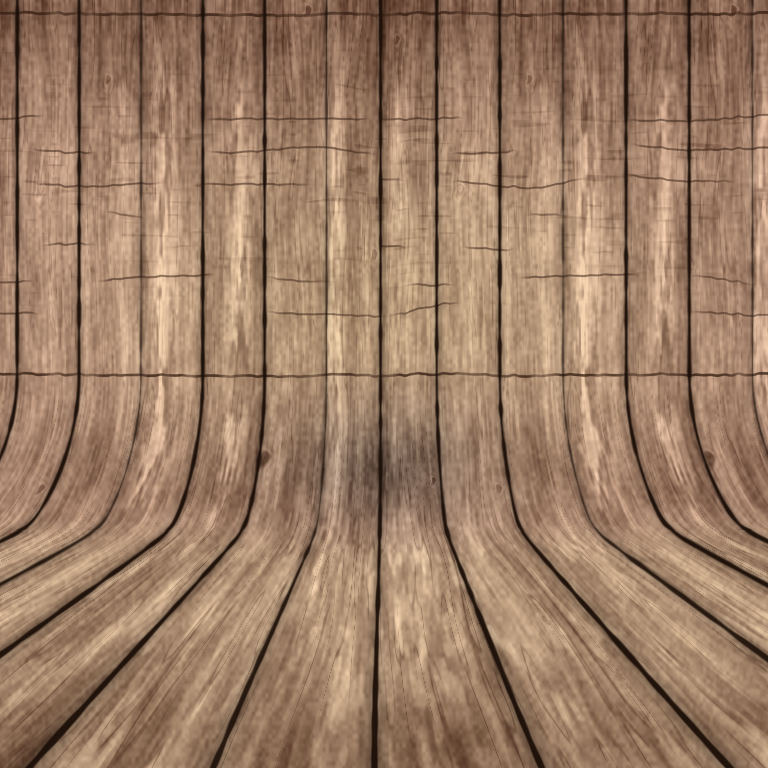
Write a WebGL 2 fragment shader that draws this texture.

```glsl
#version 300 es
precision highp float;
// Weathered planks running down a wall, bending and spreading out as a floor.
// A depth-dependent spread maps the canvas to plank space, where stretched
// noise makes grain, streaks, cracks and knots; light is laid over the top.
uniform vec2 u_resolution;
out vec4 fragColor;

float hash(vec2 p) {
    return fract(sin(dot(p, vec2(127.1, 311.7))) * 43758.5453);
}

float noise(vec2 p) {
    vec2 i = floor(p), f = fract(p);
    f = f * f * (3.0 - 2.0 * f);
    return mix(mix(hash(i), hash(i + vec2(1, 0)), f.x),
               mix(hash(i + vec2(0, 1)), hash(i + vec2(1, 1)), f.x), f.y);
}

float bump(float x, float width) {
    return exp(-x * x / (width * width));
}

// Thin line at height 0 with a smooth edge
float crack(float y, float width, float px) {
    return 1.0 - smoothstep(width, width + 1.5 * px, abs(y));
}

// Pale streak in each plank: centre, width, strength
const vec3 STREAKS[7] = vec3[7](
    vec3(0.28, 0.12, 0.26), vec3(0.35, 0.20, 0.10), vec3(0.70, 0.20, 0.06),
    vec3(0.36, 0.24, 0.58), vec3(0.64, 0.18, 0.56), vec3(0.25, 0.20, 0.10),
    vec3(0.20, 0.17, 0.55));

// Knots: plank position, depth, size, darkness
const vec4 KNOTS[8] = vec4[8](
    vec4(2.47, 0.102, 0.008, 0.5), vec4(1.37, 0.245, 0.012, 0.3),
    vec4(5.08, 0.595, 0.016, 0.9), vec4(0.30, 0.050, 0.008, 0.6),
    vec4(6.88, 0.330, 0.011, 0.4), vec4(1.83, 0.635, 0.009, 0.5),
    vec4(0.88, 0.625, 0.007, 0.6), vec4(5.70, 0.012, 0.010, 0.8));

void main() {
    vec2 p = gl_FragCoord.xy / u_resolution;
    float px = 1.0 / u_resolution.y;
    float depth = 1.0 - p.y;

    // Wall is parallel, bend is quadratic, floor spreads linearly
    float bend = clamp(depth - 0.488, 0.0, 0.202);
    float past = depth - 0.69, soft = sqrt(past * past + 0.00012);
    float spread = 1.0 + 3.9 * bend * bend + 2.94 * (past + soft);
    float x = (p.x - 0.4955 + 0.008 * smoothstep(0.6, 1.0, depth)) / spread;
    float slope = x * (2.94 * (1.0 + past / soft) + (past < 0.0 ? 7.8 * bend : 0.0));
    float floorMask = smoothstep(0.64, 0.74, depth);

    // Plank coordinate: two narrow middle planks, then even ones, period 7
    float side = abs(x), inner = x > 0.0 ? 0.073 : 0.0703;
    float pitch = x > 0.0 ? 0.0822 : 0.0805;
    float u = sign(x) * (side < inner ? side / inner : 1.0 + (side - inner) / pitch);
    float across = mod(u, 7.0), plank = floor(across), f = fract(across);
    float along = min(depth, 0.69) + 0.32 * log(max(spread / 1.165, 1.0));

    // Knots push the grain aside and leave a ringed core
    float knotTone = 0.0, push = 0.0;
    for (int i = 0; i < 8; i++) {
        vec4 k = KNOTS[i];
        vec2 d = vec2((across - k.x) * 0.08, (along - k.y) * 0.55) / k.z;
        float r = length(d) + 0.9 * noise(d * 2.0);
        push += d.x * exp(-r * r * 0.5) * 0.05;
        knotTone += exp(-r * r * 0.7) * (0.2 + 0.15 * sin(r * 9.0));
        knotTone -= k.w * exp(-r * r * 2.5);
    }

    // Grain: fibres at several widths, warped slowly along the plank
    float seed = plank * 13.0;
    float warp = noise(vec2(across * 2.0 + seed, along * 7.0)) - 0.5;
    float g = across - push + warp * 0.14;
    float broad = noise(vec2(g * 4.0 + seed, along * 5.0));
    float fibre = noise(vec2(g * 13.0 + seed, along * 9.0));
    float fine = noise(vec2(g * 30.0 + seed, along * 34.0));
    float speckle = noise(vec2(p.x * 230.0, p.y * 170.0));
    float patches = noise(vec2(across * 3.0, along * 22.0));
    float grain = 0.34 * (broad - 0.5) + 0.28 * (fibre - 0.5) + 0.36 * (fine - 0.5)
                + 0.24 * (speckle - 0.5) + 0.20 * (patches - 0.5);

    // Broken dark pores, denser and longer on the floor
    float pore = noise(vec2(g * 21.0 + seed + 40.0, along * 13.0));
    float vein = 1.0 - smoothstep(0.0, 0.09, abs(pore - 0.5));
    grain -= vein * mix(0.20, 0.32, floorMask) * smoothstep(0.25, 0.7, fibre);

    // Pale worn streaks with flaked edges
    vec3 s = STREAKS[int(plank)];
    float worn = 0.6 * noise(vec2(g * 9.0, along * 14.0 + seed))
               + 0.4 * noise(vec2(across * 22.0, along * 55.0));
    float streak = s.z * bump(f - s.x + warp * 0.2, s.y) * smoothstep(0.3, 0.62, worn);
    streak *= smoothstep(-0.02, 0.2, depth) * (1.0 - 0.6 * floorMask);
    float flake = floorMask * 0.25 * smoothstep(0.58, 0.75, worn);

    // Light: dim top, bright lower wall, shaded bend, glowing floor, dim base
    float tone = 0.59 + 0.10 * (hash(vec2(plank, 4.0)) - 0.5);
    tone -= 0.36 * (1.0 - smoothstep(0.0, 0.22, depth));
    tone += 0.14 * bump(depth - 0.37, 0.15) * (0.4 + bump(p.x - 0.5, 0.35));
    tone -= 0.20 * bump(depth - 0.62, 0.07);
    tone -= 0.27 * bump(p.x - 0.5, 0.09) * bump(depth - 0.615, 0.075);
    tone += 0.10 * bump(depth - 0.77, 0.09);
    tone -= 0.24 * smoothstep(0.84, 1.0, depth);
    tone += grain + streak + flake + knotTone;

    // Cross scratches and cracks on the wall, nearly level
    float wave = noise(vec2(u * 1.3, 3.0)) - 0.5;
    float ragged = 0.0025 * (noise(vec2(u * 9.0, 8.0)) - 0.5);
    float scratch = noise(vec2(u * 2.6, (depth + wave * 0.008) * 180.0));
    tone -= 0.22 * smoothstep(0.74, 0.95, scratch) * bump(depth - 0.23, 0.13);
    float broken = 0.45 + 0.55 * noise(vec2(u * 5.0, 2.0));
    float lines = 0.9 * broken * crack(depth - 0.488 + wave * 0.004 + ragged, 0.0007, px)
                + 0.9 * broken * crack(depth - 0.018 + wave * 0.004 + ragged, 0.0009, px);
    for (float i = 0.0; i < 8.0; i++) {
        float bow = noise(vec2(u * 0.8, i * 7.0)) - 0.5;
        float mask = smoothstep(0.45, 0.75, noise(vec2(across * 1.1 + i * 5.0, i)));
        lines += 0.55 * mask * crack(depth - 0.11 - 0.042 * i + bow * 0.018 + ragged, 0.0003, px);
    }

    // Colour: rosy at the sides, golden in the middle, grey in the bend
    vec3 wood = mix(vec3(0.40, 0.29, 0.22), vec3(0.82, 0.71, 0.60), clamp(tone, -0.5, 1.3));
    float gold = max(bump(p.x - 0.5, 0.38) * bump(depth - 0.4, 0.25), floorMask * 0.7);
    wood *= mix(vec3(1.03, 0.97, 0.98), vec3(1.01, 1.0, 0.95), gold);
    float grey = 0.3 * bump(p.x - 0.5, 0.12) * bump(depth - 0.61, 0.08);
    wood = mix(wood, vec3(dot(wood, vec3(0.4, 0.5, 0.1))), grey);
    wood = mix(wood, vec3(0.22, 0.13, 0.08), min(lines, 0.8));

    // Seams: thin at every third plank, widening with the floor
    float seam = floor(u + 0.5), id = mod(seam, 7.0);
    float thin = (id == 3.0 || id == 6.0) ? 1.0 - floorMask * 0.8 : 0.0;
    float gap = abs(u - seam) * 0.08 * spread / sqrt(1.0 + slope * slope);
    gap += 0.0016 * (noise(vec2(seam, along * 60.0)) - 0.5);
    float width = mix(0.0016, 0.0006, thin) * mix(1.0, spread, 0.75);
    wood *= 1.0 - mix(0.36, 0.25, thin) * exp(-gap / (0.004 * spread));
    float core = 1.0 - smoothstep(width - px, width + 1.5 * px, gap);
    wood = mix(wood, vec3(0.11, 0.06, 0.03), core * mix(0.95, 0.6, thin));

    fragColor = vec4(clamp(wood, 0.0, 1.0), 1.0);
}
```
